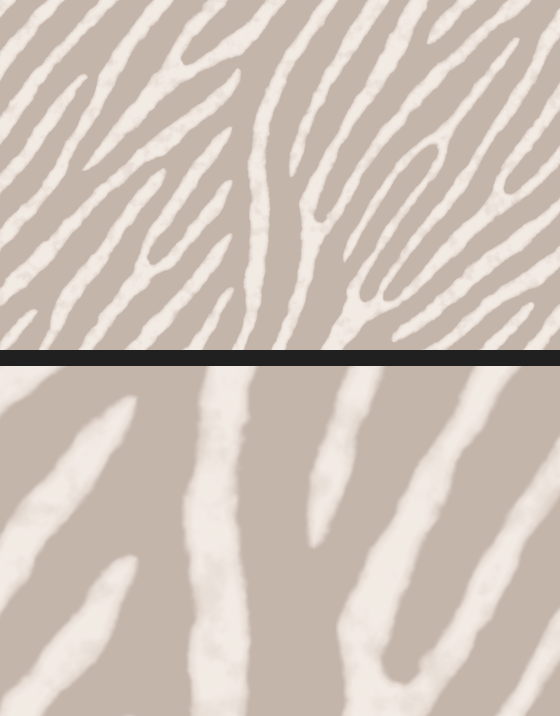
Top: the whole. Bottom: its middle third, enlarged.
A WebGL 2 fragment shader for this pattern:

```glsl
#version 300 es
precision highp float;

uniform vec2 u_resolution;
out vec4 outColor;

// Palette
const vec3 TAUPE = vec3(0.77, 0.71, 0.67);
const vec3 CREAM = vec3(0.95, 0.92, 0.895);
const vec3 CREAM_SHADE = vec3(0.87, 0.825, 0.79);

// Stripe layout, in units of the canvas height
const vec2 STRIPE_WAVE = vec2(6.9, -5.8);   // cycles per unit, sets slant and spacing
const float PHASE_OFFSET = 0.2;
const float LIGHT_SHARE = 0.37;
const float SHARE_VARIATION = 0.26;
const float BEND_SCALE = 3.2;
const float BEND_AMOUNT = 0.045;

// Edges
const float RAGGED_AMOUNT = 0.016;
const float EDGE_SOFTNESS = 0.0034;
const float RIM_WIDTH = 0.011;

// Fork seams: stripes fan out along the first and rejoin along the second
const int SEAM_FORKS = 5;
const vec2 FAN_TOP = vec2(0.67, 0.80);
const vec2 FAN_BOTTOM = vec2(0.66, 0.18);
const vec2 JOIN_TOP = vec2(0.82, 0.49);
const vec2 JOIN_BOTTOM = vec2(1.13, 0.03);

// Scattered forks
const int FORK_COLUMNS = 5;
const int FORK_ROWS = 3;
const int SEAM_COLUMN = 2;
const float FORK_CELL = 0.33;

const float TAU = 6.2831853;

float hash(vec2 cell) {
    vec3 q = fract(cell.xyx * vec3(0.1031, 0.1030, 0.0973));
    q += dot(q, q.yzx + 33.33);
    return fract((q.x + q.y) * q.z);
}

float noise(vec2 p) {
    vec2 cell = floor(p);
    vec2 f = fract(p);
    f = f * f * (3.0 - 2.0 * f);
    float low = mix(hash(cell), hash(cell + vec2(1, 0)), f.x);
    float high = mix(hash(cell + vec2(0, 1)), hash(cell + vec2(1, 1)), f.x);
    return mix(low, high, f.y);
}

float fbm(vec2 p) {
    float sum = 0.0;
    float gain = 0.5;
    for (int octave = 0; octave < 4; octave++) {
        sum += gain * noise(p);
        p = mat2(1.6, 1.2, -1.2, 1.6) * p + 7.3;
        gain *= 0.5;
    }
    return sum / 0.9375;
}

// Adds a stripe dislocation; field holds the phase and its gradient
void addFork(inout vec3 field, vec2 p, vec2 core, float charge) {
    vec2 d = p - core;
    float r2 = max(dot(d, d), 1e-6);
    field += charge / TAU * vec3(atan(d.y, d.x), vec2(-d.y, d.x) / r2);
}

vec3 stripeField(vec2 p) {
    vec3 field = vec3(dot(p, STRIPE_WAVE) + PHASE_OFFSET, STRIPE_WAVE);
    for (int i = 0; i < SEAM_FORKS; i++) {
        float t = float(i) / float(SEAM_FORKS - 1);
        addFork(field, p, mix(FAN_TOP, FAN_BOTTOM, t), 1.0);
        addFork(field, p, mix(JOIN_TOP, JOIN_BOTTOM, t), -1.0);
    }
    for (int x = 0; x < FORK_COLUMNS; x++) {
        if (x == SEAM_COLUMN) continue;
        for (int y = 0; y < FORK_ROWS; y++) {
            vec2 cell = vec2(x, y);
            vec2 jitter = vec2(hash(cell + 11.0), hash(cell + 47.0));
            float charge = (x + y) % 2 == 0 ? 1.0 : -1.0;
            addFork(field, p, (cell + mix(vec2(0.2), vec2(0.8), jitter)) * FORK_CELL, charge);
        }
    }
    return field;
}

void main() {
    vec2 p = gl_FragCoord.xy / u_resolution.y;

    // Gentle bends
    vec2 bend = vec2(noise(p * BEND_SCALE + 3.0), noise(p * BEND_SCALE + 19.0)) - 0.5;
    vec3 field = stripeField(p + BEND_AMOUNT * bend);

    // Distance into the light stripe, with ragged edges
    float share = LIGHT_SHARE + SHARE_VARIATION * (noise(p * 4.5 + 31.0) - 0.5);
    float offCentre = abs(fract(field.x) - 0.5);
    float inside = (0.5 * share - offCentre) / max(length(field.yz), 2.5);
    inside += RAGGED_AMOUNT * (fbm(p * 28.0) - 0.5);

    // Mottled cream with a shaded rim
    float soft = max(EDGE_SOFTNESS, 1.0 / u_resolution.y);
    float mottle = fbm(p * 38.0 + 5.0);
    float rim = 1.0 - smoothstep(0.0, RIM_WIDTH, inside);
    float shade = 0.6 * rim + 0.5 * smoothstep(0.45, 0.85, mottle);
    vec3 cream = mix(CREAM, CREAM_SHADE, min(shade, 1.0));

    outColor = vec4(mix(TAUPE, cream, smoothstep(-soft, soft, inside)), 1.0);
}
```
